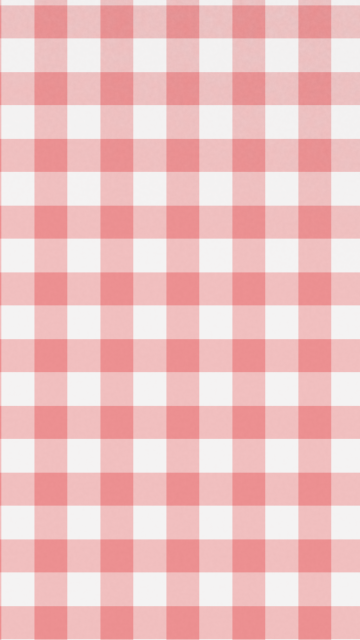
This pattern is drawn by a Shadertoy shader. Its source:

```glsl
// Pink gingham: evenly spaced vertical and horizontal bands over off-white,
// deepening where they cross. Gradient noise adds a fine pebbled grain and a
// slight fading of the dye that grows towards the upper right corner.

const vec3 CLOTH = vec3(0.957, 0.952, 0.952);
const vec3 SINGLE_DYE = vec3(0.943, 0.748, 0.748);
const vec3 DOUBLE_DYE = vec3(0.925, 0.563, 0.568);
const vec3 FADE_SHIFT = vec3(-0.030, 0.032, 0.036);

// Lengths are fractions of the canvas height; x is column, y is row.
const vec2 PERIOD = vec2(0.1031, 0.1043);
const vec2 BAND_WIDTH = vec2(0.0513, 0.0515);
const vec2 FIRST_CENTER = vec2(0.0795, 0.0271);

// Random unit direction for a lattice corner.
vec2 cornerGradient(vec2 cell) {
    vec3 q = fract(cell.xyx * vec3(0.1031, 0.1030, 0.0973));
    q += dot(q, q.yzx + 33.33);
    float angle = 6.2832 * fract((q.x + q.y) * q.z);
    return vec2(cos(angle), sin(angle));
}

// Gradient noise, roughly -0.7 to 0.7.
float gradientNoise(vec2 p) {
    vec2 i = floor(p), f = p - i;
    vec2 u = f * f * f * (f * (f * 6.0 - 15.0) + 10.0);
    vec2 e = vec2(1.0, 0.0);
    float a = dot(cornerGradient(i), f);
    float b = dot(cornerGradient(i + e.xy), f - e.xy);
    float c = dot(cornerGradient(i + e.yx), f - e.yx);
    float d = dot(cornerGradient(i + e.xx), f - e.xx);
    return mix(mix(a, b, u.x), mix(c, d, u.x), u.y);
}

// Sum of octaves, for surface grain.
float layeredNoise(vec2 p) {
    float sum = 0.0, amplitude = 0.6;
    for (int i = 0; i < 3; i++) {
        sum += amplitude * gradientNoise(p);
        p = p * 1.9 + 17.3;
        amplitude *= 0.6;
    }
    return sum;
}

// Coverage of repeating bands on each axis.
vec2 bandCoverage(vec2 p, vec2 center, vec2 period, vec2 width, float blur) {
    vec2 offset = (fract((p - center) / period + 0.5) - 0.5) * period;
    vec2 dist = abs(offset) - 0.5 * width;
    return 1.0 - smoothstep(-blur, blur, dist);
}

// Dye colour from the column and row coverage.
vec3 dyedCloth(vec2 band, vec3 none, vec3 one, vec3 both) {
    vec3 inRow = mix(one, both, band.x);
    return mix(mix(none, one, band.x), inRow, band.y);
}

void mainImage(out vec4 fragColor, in vec2 fragCoord) {
    vec2 p = fragCoord / iResolution.y;
    vec2 uv = fragCoord / iResolution.xy;
    float blur = max(0.0008, 0.75 / iResolution.y);

    // Gingham weave
    vec2 band = bandCoverage(p, FIRST_CENTER, PERIOD, BAND_WIDTH, blur);
    vec3 color = dyedCloth(band, CLOTH, SINGLE_DYE, DOUBLE_DYE);

    // Faded dye, only where there is dye
    float dye = max(band.x, band.y);
    float corner = smoothstep(0.6, 1.15, uv.y + 0.15 * uv.x);
    float patches = 0.5 + 0.5 * gradientNoise(p * 60.0);
    color += FADE_SHIFT * dye * corner * patches;

    // Pebbled grain and soft overall shading
    float grain = layeredNoise(p * 150.0);
    color += grain * mix(0.012, 0.026, corner) * mix(0.4, 1.0, dye);
    color -= 0.008 * corner;

    fragColor = vec4(clamp(color, 0.0, 1.0), 1.0);
}
```
